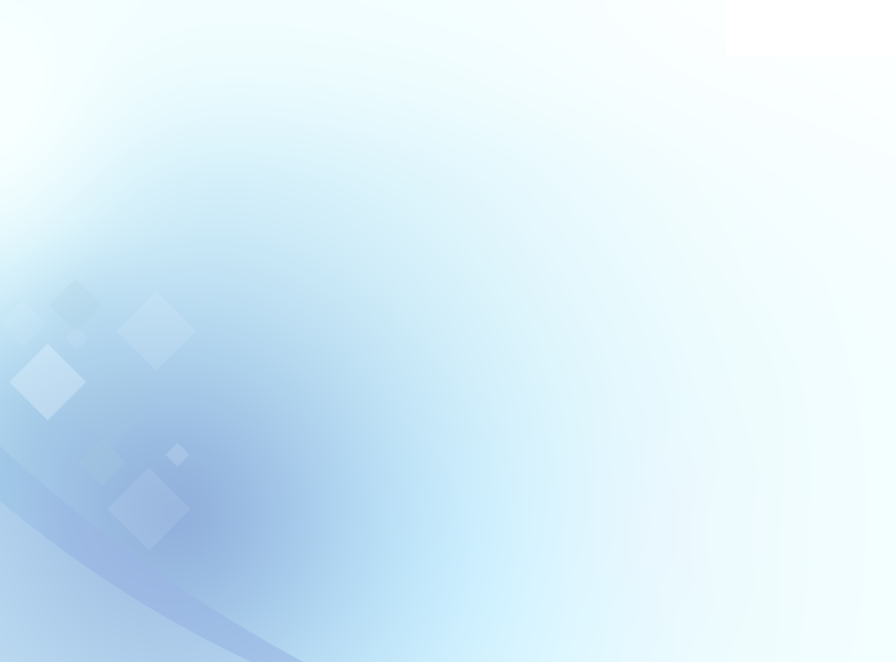
This background is drawn by a Shadertoy shader. Its source:

```glsl
// Soft round glow, 1 at its centre
float glow(vec2 p, vec2 centre, float radius) {
    vec2 q = (p - centre) / radius;
    return exp(-dot(q, q));
}

// Antialiased coverage of the area where dist is negative
float cover(float dist) {
    float aa = 1.0 / iResolution.y;
    return smoothstep(aa, -aa, dist);
}

// Depth of the blue haze: 0 is pale, 1 is deepest
float hazeDepth(vec2 p) {
    float d = exp(-pow(length(p - vec2(0.264, 0.225)) / 0.5, 1.5));
    d *= 1.0 - 0.6 * smoothstep(0.7, 1.0, p.y);
    d -= 0.24 * glow(p, vec2(0.0, 0.73), 0.19);
    d += 0.12 * glow(p, vec2(0.0, 0.36), 0.15);
    d += 0.06 * glow(p, vec2(0.12, 0.56), 0.09);
    return clamp(d, 0.0, 1.0);
}

// Pale cyan to periwinkle
vec3 hazeColour(float d) {
    return vec3(0.97 - 0.4 * d,
                1.0 - 0.11 * d - 0.2 * d * d,
                1.0 - 0.02 * d - 0.12 * d * d);
}

// Two large arcs enclose a darker ribbon over a lighter corner
vec3 addRibbon(vec3 colour, vec2 p) {
    float outer = cover(2.289 - length(p - vec2(1.546, 2.014)));
    float corner = cover(1.761 - length(p - vec2(1.132, 1.592)));
    vec3 ribbonBlue = mix(vec3(0.61, 0.76, 0.90), vec3(0.60, 0.71, 0.89),
                          smoothstep(0.0, 0.12, p.x));
    colour = mix(colour, ribbonBlue, 0.6 * outer * (1.0 - corner));
    return mix(colour, vec3(0.70, 0.80, 0.92), 0.38 * corner);
}

// Translucent diamonds: centre, half diagonal, opacity (negative is grey-green)
vec3 addDiamonds(vec3 colour, vec2 p) {
    const vec4 diamonds[9] = vec4[9](
        vec4(0.167, 0.391, 0.070, -0.10), vec4(0.072, 0.423, 0.058, 0.32),
        vec4(0.236, 0.500, 0.060, 0.13), vec4(0.225, 0.231, 0.063, 0.11),
        vec4(0.268, 0.313, 0.018, 0.18), vec4(0.155, 0.301, 0.035, -0.24),
        vec4(0.114, 0.539, 0.040, -0.20), vec4(0.116, 0.489, 0.018, 0.09),
        vec4(0.035, 0.511, 0.035, 0.08));
    for (int i = 0; i < 9; i++) {
        vec4 s = diamonds[i];
        vec2 q = abs(p - s.xy);
        float shape = cover((q.x + q.y - s.z) * 0.707);
        vec3 tint = s.w > 0.0 ? vec3(0.92, 0.97, 1.0) : vec3(0.67, 0.80, 0.86);
        colour = mix(colour, tint, abs(s.w) * shape);
    }
    return colour;
}

void mainImage(out vec4 fragColor, in vec2 fragCoord) {
    vec2 p = fragCoord / iResolution.y;
    vec3 colour = hazeColour(hazeDepth(p));

    // Local casts: clear blue below, teal at the left, lilac at the right
    colour += vec3(-0.005, 0.015, 0.025) * glow(p, vec2(0.66, 0.12), 0.25);
    colour += vec3(0.0, 0.015, 0.005) * glow(p, vec2(0.0, 0.32), 0.14);
    colour += vec3(0.012, -0.006, 0.0) * glow(p, vec2(1.0, 0.2), 0.15);
    colour.r += 0.02 * smoothstep(0.4, 1.0, p.y) * smoothstep(0.6, 1.1, p.x);

    colour = addRibbon(colour, p);
    colour = addDiamonds(colour, p);

    // Plain white panel in the upper right corner
    float panel = cover(1.097 - p.x) * cover(0.915 - p.y);
    colour = mix(colour, vec3(1.0), panel);

    fragColor = vec4(clamp(colour, 0.0, 1.0), 1.0);
}
```
